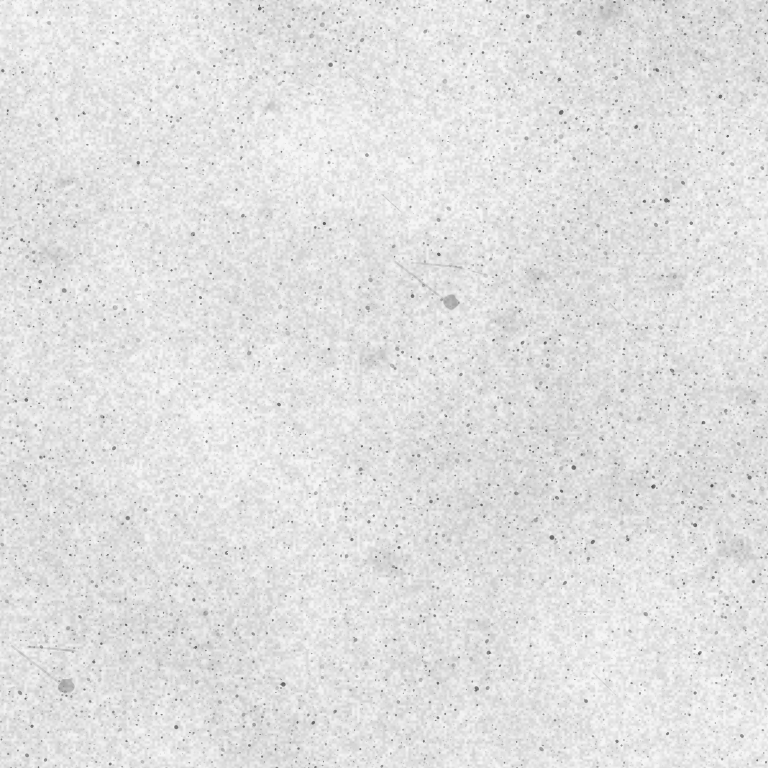
This texture is drawn by a WebGL 1 fragment shader. Its source:

```glsl
precision highp float;
// Pale weathered concrete: soft grey clouds and fine grain, peppered with
// dark specks that gather in patches, plus faint scratches, smudges and
// two round pits with tails. Built from value noise and distance functions.
uniform vec2 u_resolution;

const float BASE_GREY = 0.893;
const float PIT_RADIUS = 0.0105;

float hash(vec2 p) {
  vec3 q = fract(p.xyx * vec3(0.1031, 0.1030, 0.0973));
  q += dot(q, q.yzx + 33.33);
  return fract((q.x + q.y) * q.z);
}

vec2 hash2(vec2 p) {
  return vec2(hash(p + 17.3), hash(p + 71.9));
}

float valueNoise(vec2 p) {
  vec2 cell = floor(p);
  vec2 f = fract(p);
  f = f * f * (3.0 - 2.0 * f);
  float low = mix(hash(cell), hash(cell + vec2(1.0, 0.0)), f.x);
  float high = mix(hash(cell + vec2(0.0, 1.0)), hash(cell + 1.0), f.x);
  return mix(low, high, f.y);
}

mat2 rotation(float angle) {
  float c = cos(angle), s = sin(angle);
  return mat2(c, s, -s, c);
}

float fbm(vec2 p) {
  float sum = 0.0, amplitude = 0.5;
  for (int i = 0; i < 5; i++) {
    sum += amplitude * valueNoise(p);
    p = rotation(0.6) * p * 2.1 + 19.7;
    amplitude *= 0.5;
  }
  return sum / 0.96875;
}

// Coverage inside a shape of signed distance d, with a soft edge.
float fill(float d, float edge) {
  return 1.0 - smoothstep(-edge, edge, d);
}

// One jittered, slightly stretched dot in a share of the grid cells.
float specks(vec2 p, float cells, float density, float edge, float angle) {
  vec2 g = rotation(angle) * p * cells + 400.0;
  vec2 cell = floor(g);
  vec2 centre = 0.34 + 0.32 * hash2(cell);
  vec2 shape = 0.8 + 0.5 * hash2(cell + 5.1);
  float radius = mix(0.13, 0.27, hash(cell + 9.7));
  float dotMask = fill(length((fract(g) - centre) * shape) - radius, edge * cells);
  float tone = hash(cell + 31.4);
  return step(hash(cell + 57.2), density) * dotMask * mix(0.2, 1.0, tone * tone);
}

float segmentDistance(vec2 p, vec2 a, vec2 b) {
  vec2 ab = b - a;
  float t = clamp(dot(p - a, ab) / dot(ab, ab), 0.0, 1.0);
  return length(p - a - ab * t);
}

// Short broken scratches, mostly sloping down to the right.
float scratches(vec2 p, float edge, float wear) {
  float sum = 0.0;
  for (int i = 0; i < 18; i++) {
    vec2 seed = vec2(float(i) * 3.7, 8.3);
    vec2 start = hash2(seed);
    float angle = mix(0.15, -0.85, hash(seed + 2.9));
    float reach = mix(0.012, 0.05, hash(seed + 6.1));
    vec2 end = start + reach * vec2(cos(angle), sin(angle));
    float d = segmentDistance(p, start, end) - 0.0007;
    sum += fill(d, edge) * mix(0.3, 1.0, hash(seed + 4.4));
  }
  return min(sum, 1.0) * wear;
}

// Blurry stains with ragged outlines.
float smudges(vec2 p, float wear) {
  float sum = 0.0;
  for (int i = 0; i < 14; i++) {
    vec2 seed = vec2(float(i) * 5.3, 41.7);
    vec2 offset = (p - hash2(seed)) * vec2(0.8, 1.2);
    float radius = mix(0.007, 0.022, hash(seed + 3.3));
    sum += fill(length(offset) - radius * (0.3 + wear), radius * 0.6);
  }
  return min(sum, 1.0);
}

// A round pit, its sloping tail and a flat dash above.
float pitMark(vec2 p, float edge, float wear) {
  float pit = fill(length(p) - PIT_RADIUS * (0.75 + 0.4 * wear), edge * 1.5);
  float tail = fill(segmentDistance(p, vec2(-0.072, 0.052), vec2(-0.01, 0.004)) - 0.0014, edge);
  float dash = fill(segmentDistance(p, vec2(-0.05, 0.051), vec2(0.014, 0.045)) - 0.0013, edge);
  return max(pit, max(tail * 0.75, dash * 0.8) * (0.3 + 0.7 * wear));
}

void main() {
  vec2 p = gl_FragCoord.xy / u_resolution.y;
  float edge = max(0.5 / u_resolution.y, 0.0009);
  float cloud = fbm(p * 5.0 + 3.0);
  float patchiness = 1.0 - smoothstep(0.3, 0.68, fbm(p * 6.0 + 3.0) * 0.5 + cloud * 0.5);
  float wear = valueNoise(p * 170.0 + 60.0);

  // Clouds, mottling and grain
  float grey = BASE_GREY + 0.13 * (cloud - 0.5);
  grey += 0.05 * (valueNoise(p * 120.0) - 0.5);
  grey += 0.12 * (valueNoise(p * 300.0 + 90.0) - 0.5);

  // Specks from faint and fine to dark and coarse
  grey -= 0.13 * specks(p, 250.0, 0.22, edge, 0.4);
  grey -= 0.44 * specks(p, 175.0, mix(0.06, 0.2, patchiness), edge, 0.15);
  grey -= 0.48 * specks(p, 95.0, mix(0.02, 0.1, patchiness), edge, 0.75);

  // Surface damage
  grey -= 0.07 * smudges(p, wear);
  grey -= 0.2 * scratches(p, edge, wear);
  for (int i = 0; i < 2; i++) {
    grey -= 0.2 * pitMark(p - vec2(0.087, 0.107) - 0.5 * float(i), edge, wear);
  }
  gl_FragColor = vec4(vec3(clamp(grey, 0.3, 0.96)), 1.0);
}
```
